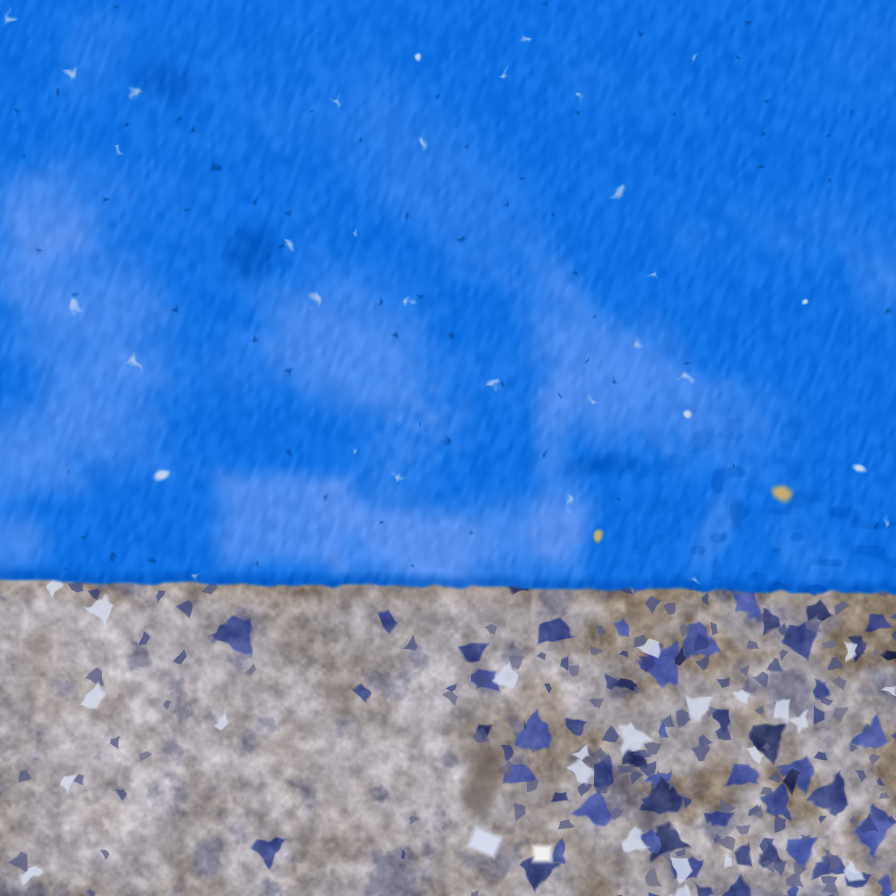
Give the GLSL for this texture, as a WebGL 2 fragment shader.

```glsl
#version 300 es
precision highp float;
// Blue painted wall above a strip of worn, gravelly concrete.
// Layered value noise stains both surfaces; soft ellipses place the scuffs,
// and jittered grid cells scatter angular stone chips and paint flecks.

uniform vec2 u_resolution;
out vec4 fragColor;

const vec3 PAINT = vec3(0.065, 0.440, 0.890);
const vec3 PAINT_DEEP = vec3(0.010, 0.330, 0.740);
const vec3 PAINT_PALE = vec3(0.370, 0.580, 0.940);
const vec3 CONCRETE = vec3(0.630, 0.610, 0.630);
const vec3 CONCRETE_PALE = vec3(0.720, 0.700, 0.730);
const vec3 CONCRETE_SHADE = vec3(0.430, 0.430, 0.530);
const vec3 EARTH = vec3(0.540, 0.480, 0.410);
const vec3 CHIP_DARK = vec3(0.190, 0.240, 0.480);
const vec3 CHIP_PALE = vec3(0.830, 0.860, 0.930);
const vec3 OCHRE = vec3(0.860, 0.700, 0.380);
const float EDGE_HEIGHT = 0.352;
const float EDGE_SLOPE = -0.014;
const float GRAVEL_CELLS = 27.0;
const float FLECK_CELLS = 15.0;

// Isolated flecks: centre and radius.
const vec3 FLECKS[7] = vec3[7](
  vec3(0.462, 0.942, 0.006), vec3(0.764, 0.548, 0.006), vec3(0.896, 0.669, 0.006),
  vec3(0.183, 0.471, 0.009), vec3(0.960, 0.476, 0.009), vec3(0.872, 0.448, 0.013),
  vec3(0.665, 0.411, 0.008));

float hash(vec2 p) { return fract(sin(dot(p, vec2(127.1, 311.7))) * 43758.5453); }

float noise(vec2 p) {
  vec2 i = floor(p), f = fract(p);
  f = f * f * (3.0 - 2.0 * f);
  return mix(mix(hash(i), hash(i + vec2(1, 0)), f.x),
             mix(hash(i + vec2(0, 1)), hash(i + vec2(1, 1)), f.x), f.y);
}

float fbm(vec2 p) {
  float sum = 0.0, gain = 0.5;
  for (int i = 0; i < 5; i++) {
    sum += gain * noise(p);
    p = mat2(1.6, 1.2, -1.2, 1.6) * p + 7.3;
    gain *= 0.5;
  }
  return sum;
}

mat2 rotation(float a) { return mat2(cos(a), sin(a), -sin(a), cos(a)); }

// Soft ellipse, 1 at the centre and 0 at the given radii.
float smudge(vec2 p, vec2 centre, vec2 radii, float tilt) {
  return 1.0 - smoothstep(0.25, 1.0, length(rotation(tilt) * (p - centre) / radii));
}

// Box with feathered sides.
float softBox(vec2 p, vec2 centre, vec2 halfSize, float feather) {
  vec2 d = abs(p - centre) - halfSize;
  return 1.0 - smoothstep(-feather, feather, max(d.x, d.y));
}

// Angular chips on a jittered grid: coverage in x, random tone in y.
vec2 chips(vec2 p, float cells, float density, float size, float seed) {
  vec2 cell = floor(p * cells), result = vec2(0.0);
  for (int j = -1; j <= 1; j++)
    for (int i = -1; i <= 1; i++) {
      vec2 id = cell + vec2(i, j);
      vec2 jitter = vec2(hash(id + seed), hash(id + seed + 19.7));
      float tone = hash(id + seed + 41.3);
      vec2 q = rotation(tone * 31.0) * (p * cells - id - jitter);
      q += 0.18 * (vec2(noise(p * 110.0), noise(p * 110.0 + 31.0)) - 0.5);
      float radius = size * mix(0.45, 1.0, jitter.y);
      float d = max(abs(q.x) + 0.45 * q.y, abs(q.y) * (0.8 + jitter.x)) - radius;
      float present = step(hash(id + seed + 73.1), density);
      float cover = present * (1.0 - smoothstep(-0.06, 0.06, d));
      if (cover > result.x) result = vec2(cover, tone);
    }
  return result;
}

vec3 paintedWall(vec2 p, float above) {
  vec2 w = p + 0.045 * (vec2(fbm(p * 9.0), fbm(p * 9.0 + 40.0)) - 0.5);
  float cloud = fbm(rotation(0.6) * p * vec2(4.0, 7.0));
  float grain = noise(rotation(0.35) * p * vec2(190.0, 75.0)) - 0.5;

  // Pale scuffs and worn patches.
  float pale = 0.75 * smoothstep(0.42, 0.75, cloud) * smoothstep(1.1, 0.6, p.y);
  pale += 0.60 * smudge(w, vec2(0.05, 0.755), vec2(0.085, 0.075), 0.2);
  pale += 0.75 * softBox(w, vec2(0.315, 0.415), vec2(0.065, 0.052), 0.02);
  pale += 0.65 * softBox(w, vec2(0.515, 0.395), vec2(0.135, 0.034), 0.03);
  pale += 0.50 * smudge(w, vec2(0.615, 0.43), vec2(0.050, 0.085), 0.25);
  pale += 0.55 * smudge(w, vec2(0.615, 0.525), vec2(0.028, 0.085), 0.35);
  pale += 0.55 * smudge(w, vec2(0.015, 0.395), vec2(0.065, 0.045), 0.0);
  pale += 0.45 * smudge(w, vec2(0.795, 0.41), vec2(0.035, 0.075), 0.4);
  pale += 0.30 * smudge(w, vec2(0.49, 0.80), vec2(0.24, 0.10), 0.7);
  pale += 0.25 * smudge(w, vec2(0.10, 0.93), vec2(0.05, 0.09), 0.4);
  pale += 0.35 * smudge(w, vec2(0.46, 0.52), vec2(0.10, 0.07), 0.0) * noise(p * 90.0);

  // Dark stains and the wet line along the foot of the wall.
  float deep = 0.70 * smudge(w, vec2(0.278, 0.714), vec2(0.042, 0.055), 0.0);
  deep += 0.50 * smudge(w, vec2(0.19, 0.90), vec2(0.060, 0.035), 0.3);
  deep += 0.55 * smudge(w, vec2(0.665, 0.483), vec2(0.065, 0.022), 0.0);
  deep += 0.40 * smoothstep(0.66, 0.80, noise(p * vec2(45.0, 70.0))) * smoothstep(0.58, 0.45, p.y) * smoothstep(0.6, 0.85, p.x);
  deep += 0.60 * (1.0 - smoothstep(0.004, 0.018, above));

  vec3 color = mix(PAINT, PAINT_PALE, min(pale, 0.9));
  color = mix(color, PAINT_DEEP, min(deep, 0.9)) + 0.07 * grain;

  vec2 pit = chips(p, FLECK_CELLS * 1.7, 0.15, 0.07, 5.0);
  color = mix(color, PAINT_DEEP * 0.7, 0.6 * pit.x);
  vec2 fleck = chips(p, FLECK_CELLS, 0.13, 0.065, 11.0);
  color = mix(color, CHIP_PALE, 0.7 * fleck.x);
  for (int i = 0; i < 7; i++) {
    float spot = smudge(w + vec2(0.0, 0.002), FLECKS[i].xy, FLECKS[i].z * vec2(1.1, 0.9), 0.5);
    color = mix(color, i > 4 ? OCHRE : CHIP_PALE, 0.9 * spot);
  }
  return color;
}

vec3 concreteGround(vec2 p, float below) {
  float gravel = smoothstep(0.48, 0.78, p.x + 0.12 * (noise(p * 8.0) - 0.5));
  float stain = fbm(p * 13.0), grit = fbm(p * 65.0);
  vec3 color = mix(CONCRETE, CONCRETE_PALE, smoothstep(0.35, 0.65, stain + 0.12 * (0.5 - p.x)));
  color = mix(color, EARTH, smoothstep(0.40, 0.68, fbm(p * 18.0 + 9.0)) * mix(0.30, 0.85, gravel));
  color = mix(color, EARTH, 0.5 * (1.0 - smoothstep(0.0, 0.035, below)));
  color = mix(color, CONCRETE_SHADE, 0.65 * smoothstep(0.54, 0.70, fbm(p * 26.0 + 21.0)));
  color += 0.38 * (grit - 0.48) + 0.07 * (noise(p * 210.0) - 0.5);

  // Chips grow denser toward the right.
  vec2 dark = chips(p, GRAVEL_CELLS, 0.05 + 0.50 * gravel, 0.46, 2.0);
  vec2 small = chips(p, GRAVEL_CELLS * 1.8, 0.05 + 0.30 * gravel, 0.38, 8.0);
  vec2 light = chips(p, GRAVEL_CELLS, 0.02 + 0.13 * gravel, 0.36, 15.0);
  color = mix(color, CHIP_DARK * (0.65 + 0.8 * dark.y) + 0.25 * (grit - 0.5), 0.85 * dark.x);
  color = mix(color, mix(CHIP_DARK, CONCRETE_SHADE, small.y), 0.75 * small.x);
  color = mix(color, CHIP_PALE, 0.85 * light.x);
  color = mix(color, EARTH * 0.7, 0.6 * smudge(p, vec2(0.54, 0.125), vec2(0.03, 0.06), 0.3));
  color = mix(color, CHIP_PALE, softBox(rotation(0.4) * (p - vec2(0.541, 0.060)), vec2(0.0), vec2(0.016, 0.012), 0.004));
  return mix(color, vec3(0.95), softBox(p, vec2(0.605, 0.047), vec2(0.010, 0.009), 0.004));
}

void main() {
  vec2 p = gl_FragCoord.xy / u_resolution;
  float above = p.y - EDGE_HEIGHT - EDGE_SLOPE * p.x + 0.005 * (noise(p * vec2(70.0, 20.0)) - 0.5);
  vec3 color = mix(concreteGround(p, -above), paintedWall(p, above), smoothstep(-0.003, 0.003, above));
  fragColor = vec4(clamp(color, 0.0, 1.0), 1.0);
}
```
